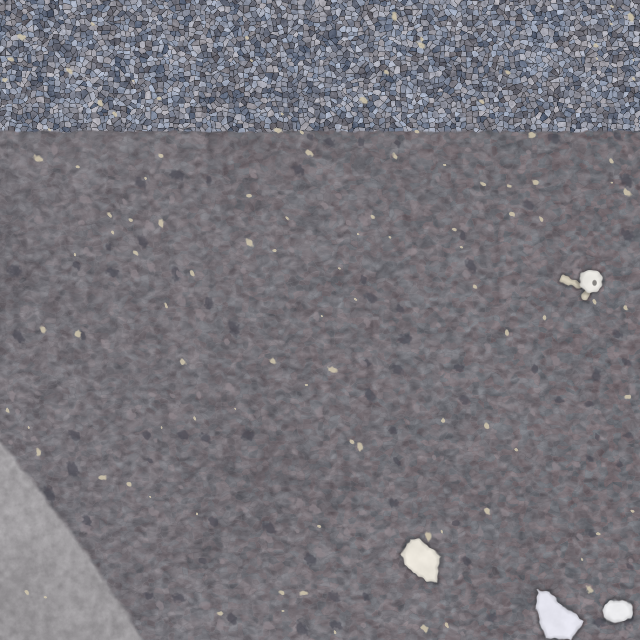
Reproduce this texture procedurally as a Shadertoy shader.

```glsl
// Weathered asphalt: a coarse blue-grey band, a worn brown-grey field, a pale corner and white stones.

vec3 hash3(vec2 p) {
    vec3 q = fract(p.xyx * vec3(0.1031, 0.1030, 0.0973));
    q += dot(q, q.yxz + 33.33);
    return fract((q.xxy + q.yzz) * q.zyx);
}

float noise(vec2 p) {
    vec2 i = floor(p), f = fract(p);
    f = f * f * (3.0 - 2.0 * f);
    return mix(mix(hash3(i).x, hash3(i + vec2(1, 0)).x, f.x),
               mix(hash3(i + vec2(0, 1)).x, hash3(i + vec2(1, 1)).x, f.x), f.y);
}

float fbm(vec2 p) {
    float sum = 0.0, amp = 0.5;
    for (int i = 0; i < 4; i++) {
        sum += amp * noise(p);
        p = mat2(1.6, 1.2, -1.2, 1.6) * p + 17.3;
        amp *= 0.5;
    }
    return sum / 0.9375;
}

// Packed chips: x is the gap to the nearest seam, yzw are random values of the chip.
vec4 chips(vec2 p) {
    vec2 cell = floor(p);
    float near = 9.0, next = 9.0;
    vec3 id = vec3(0);
    for (int y = -1; y <= 1; y++)
    for (int x = -1; x <= 1; x++) {
        vec2 c = cell + vec2(x, y);
        vec3 h = hash3(c);
        float d = length(c + 0.1 + 0.8 * h.xy - p);
        if (d < near) { next = near; near = d; id = hash3(c + 71.0); }
        else next = min(next, d);
    }
    return vec4(next - near, id);
}

// Sparse irregular spots, one at most in each grid cell.
float spots(vec2 uv, float count, float chance, float size, float seed) {
    vec2 p = uv * count, cell = floor(p);
    vec3 h = hash3(cell + seed), k = hash3(cell + seed + 41.0);
    vec2 d = p - cell - 0.25 - 0.5 * h.xy;
    d = mat2(k.x, k.y, -k.y, k.x) / (length(k.xy) + 0.01) * d;
    float r = size * count * (0.5 + 0.7 * k.z);
    float dist = length(d * vec2(0.8, 1.2)) + r * 0.6 * (noise(uv * 260.0) - 0.5);
    return step(h.z, chance) * (1.0 - smoothstep(r * 0.55, r * 1.2, dist));
}

float polygon(vec2 p, vec2 v[7]) {
    float d = 9.0, side = 1.0;
    for (int i = 0; i < 7; i++) {
        vec2 a = v[i], b = v[(i + 1) % 7], e = b - a, w = p - a;
        d = min(d, length(w - e * clamp(dot(w, e) / dot(e, e), 0.0, 1.0)));
        bvec3 c = bvec3(p.y >= a.y, p.y < b.y, e.x * w.y > e.y * w.x);
        if (all(c) || all(not(c))) side = -side;
    }
    return side * d;
}

float segment(vec2 p, vec2 a, vec2 b) {
    vec2 e = b - a;
    return length(p - a - e * clamp(dot(p - a, e) / dot(e, e), 0.0, 1.0));
}

void paintStone(inout vec3 col, float dist, vec3 tint, vec2 uv) {
    float edge = dist + 0.004 * (noise(uv * 150.0) - 0.5);
    col *= 1.0 - 0.25 * (1.0 - smoothstep(0.0, 0.007, edge));
    float shade = 0.94 + 0.1 * fbm(uv * 55.0) - 0.12 * smoothstep(-0.006, 0.0, edge);
    col = mix(col, tint * shade, 1.0 - smoothstep(-0.0015, 0.0015, edge));
}

void mainImage(out vec4 fragColor, in vec2 fragCoord) {
    vec2 uv = fragCoord / iResolution.xy;
    float broad = fbm(uv * 5.0) - 0.5;

    // Worn field with soft, slightly flattened grains
    vec2 warp = uv + 0.006 * (vec2(noise(uv * 70.0), noise(uv * 70.0 + 9.0)) - 0.5);
    vec4 grain = chips(warp * vec2(95, 125));
    float mottle = fbm(warp * vec2(85, 120)) - 0.5;
    vec3 field = vec3(0.452, 0.440, 0.462) + 0.05 * broad;
    field += 0.22 * mottle + 0.07 * (grain.y - 0.5) * smoothstep(0.0, 0.3, grain.x);
    field += vec3(0.035, 0.0, -0.005) * (grain.z - 0.45) * (0.5 + uv.x);
    field = mix(field, vec3(0.28, 0.28, 0.32), 0.6 * spots(uv, 20.0, 0.25, 0.009, 5.0));
    field = mix(field, vec3(0.59, 0.55, 0.57), 0.6 * spots(uv, 27.0, 0.16, 0.007, 23.0));

    // Pale corner with a curved border
    float border = 0.225 - 0.6 * uv.y - 0.4 * uv.y * uv.y - uv.x;
    border += 0.012 * (fbm(uv * 45.0) - 0.5);
    vec3 pale = vec3(0.605, 0.595, 0.605) + 0.09 * broad + 0.16 * (fbm(uv * 95.0) - 0.5);
    field *= 1.0 - 0.07 * exp(-abs(border) * 90.0);
    vec3 col = mix(field, pale, smoothstep(-0.005, 0.007, border));

    // Coarse band of sharp chips with dark seams
    vec4 chip = chips(warp * vec2(118, 125));
    vec3 band = vec3(0.485, 0.500, 0.550) + 0.06 * broad;
    band += 0.32 * (chip.y - 0.5) + 0.2 * (fbm(uv * 190.0) - 0.5);
    band += vec3(0.05, 0.0, -0.05) * (chip.z - 0.5);
    band *= mix(0.62, 1.08, smoothstep(0.0, 0.24, chip.x));
    float seam = uv.y - 0.795 + 0.005 * (noise(uv * 110.0) - 0.5);
    col *= 1.0 - 0.1 * exp(-abs(seam) * 250.0);
    col = mix(col, band, smoothstep(-0.002, 0.002, seam));

    // Cream grit
    float grit = max(spots(uv, 22.0, 0.11, 0.0055, 91.0), spots(uv, 37.0, 0.05, 0.0035, 137.0));
    col = mix(col, vec3(0.82, 0.78, 0.68), 0.85 * grit);

    // White stones
    vec2 cream[7] = vec2[7](vec2(0.628, 0.134), vec2(0.641, 0.158), vec2(0.655, 0.159),
        vec2(0.688, 0.130), vec2(0.682, 0.091), vec2(0.667, 0.092), vec2(0.632, 0.117));
    vec2 wedge[7] = vec2[7](vec2(0.840, 0.078), vec2(0.859, 0.076), vec2(0.879, 0.052),
        vec2(0.914, 0.030), vec2(0.892, 0.0), vec2(0.853, 0.003), vec2(0.837, 0.049));
    paintStone(col, polygon(uv, cream), vec3(0.93, 0.91, 0.87), uv);
    paintStone(col, polygon(uv, wedge), vec3(0.91, 0.91, 0.95), uv);
    vec2 pebble = uv - vec2(0.965, 0.045);
    paintStone(col, length(pebble * vec2(0.78, 1.0)) - 0.018, vec3(0.93, 0.93, 0.94), uv);
    float twig = segment(uv, vec2(0.880, 0.564), vec2(0.905, 0.554)) - 0.005;
    twig = min(twig, segment(uv, vec2(0.914, 0.536), vec2(0.920, 0.550)) - 0.005);
    paintStone(col, twig, vec3(0.84, 0.81, 0.74), uv);
    paintStone(col, length(uv - vec2(0.923, 0.561)) - 0.018, vec3(0.93, 0.92, 0.90), uv);
    float pit = length((uv - vec2(0.929, 0.558)) * vec2(1.3, 1.0));
    col = mix(col, vec3(0.42, 0.41, 0.40), 0.8 * (1.0 - smoothstep(0.003, 0.006, pit)));

    fragColor = vec4(clamp(col, 0.0, 1.0), 1.0);
}
```
